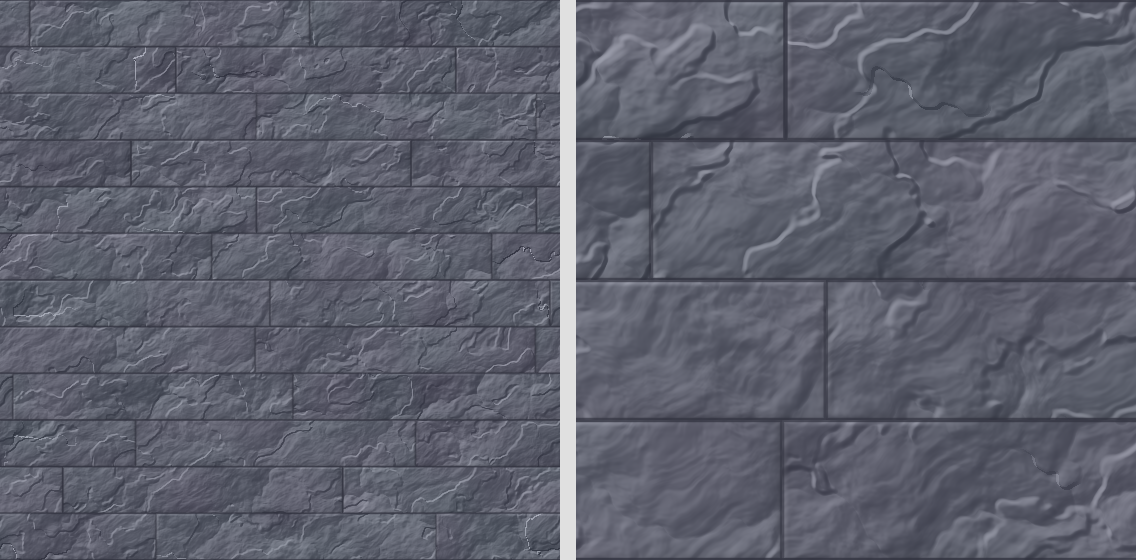
Left: the whole. Right: its middle third, enlarged.
Reproduce this texture procedurally as a Shadertoy shader.

```glsl
// Split-face slate cladding: twelve courses of long stones, two per course, with
// staggered thin joints. Each stone is a height field of chiselled facets, broken
// ledges and slanted grain, shaded from its slope by light from the upper left.

const float ROWS = 12.0;
const float COLS = 2.0;
const float ASPECT = 6.0;              // stone length in course heights
// Position of the first joint in each course, bottom course first.
const float STAGGER[12] = float[12](0.279, 0.112, 0.242, 0.023, 0.456, 0.482,
                                    0.378, 0.458, 0.234, 0.458, 0.314, 0.053);
const vec3 SLATE = vec3(0.362, 0.372, 0.424);
const vec3 JOINT = vec3(0.195, 0.20, 0.25);
const vec3 WARM_TINT = vec3(0.018, -0.006, 0.008);
const vec2 LIGHT = vec2(-0.64, 0.77);
const float CONTRAST = 0.155;
const float SLOPE_STEP = 0.022;        // sampling distance for the slope
const float FACET_TILT = 0.75;
const float LEDGE_HEIGHT = 0.085;
const float LEDGE_COUNT = 3.6;
const float GRAIN_HEIGHT = 0.085;
const float JOINT_HALF_WIDTH = 0.014;
const float RIM_WIDTH = 0.035;

float hash(vec2 p) {
    vec3 q = fract(vec3(p.xyx) * 0.1031);
    q += dot(q, q.yzx + 33.33);
    return fract((q.x + q.y) * q.z);
}

vec2 hash2(vec2 p) {
    return vec2(hash(p), hash(p + 57.3));
}

float noise(vec2 p) {
    vec2 i = floor(p), f = fract(p);
    f = f * f * f * (f * (f * 6.0 - 15.0) + 10.0);
    return mix(mix(hash(i), hash(i + vec2(1, 0)), f.x),
               mix(hash(i + vec2(0, 1)), hash(i + vec2(1, 1)), f.x), f.y);
}

float fbm(vec2 p) {
    float sum = 0.0, amp = 0.5;
    for (int i = 0; i < 4; i++) {
        sum += amp * noise(p);
        p = mat2(1.6, 1.2, -1.2, 1.6) * p + 7.1;
        amp *= 0.5;
    }
    return sum;
}

// Upper envelope of randomly tilted, slightly domed planes.
float facets(vec2 p) {
    vec2 cell = floor(p);
    float top = -9.0;
    for (int y = -1; y <= 1; y++)
    for (int x = -1; x <= 1; x++) {
        vec2 id = cell + vec2(x, y);
        vec2 d = p - id - hash2(id);
        vec2 tilt = (hash2(id + 19.7) - 0.5) * FACET_TILT;
        top = max(top, dot(tilt, d) - 0.28 * dot(d, d) + 0.25 * hash(id + 41.2));
    }
    return top;
}

float stoneHeight(vec2 p) {
    vec2 warp = vec2(fbm(p * 1.7), fbm(p * 1.7 + 31.0)) - 0.5;
    // Grain and ledges run along a rising diagonal.
    vec2 slant = mat2(0.82, -0.57, 0.57, 0.82) * p;
    float layers = LEDGE_COUNT * fbm(slant * vec2(0.65, 1.1) + warp * 0.7);
    float ledges = floor(layers) + smoothstep(0.0, 0.13, fract(layers));
    float grain = fbm(slant * vec2(3.2, 6.5) + warp * 2.0);
    return facets(p * vec2(0.8, 1.0) + warp * 0.9)
         + LEDGE_HEIGHT * ledges + GRAIN_HEIGHT * grain;
}

void mainImage(out vec4 fragColor, in vec2 fragCoord) {
    vec2 uv = fragCoord / iResolution.xy;
    float pixel = ROWS / iResolution.y;

    // Stone index and position inside it, in course heights
    float row = mod(floor(uv.y * ROWS), ROWS);
    float along = (uv.x - STAGGER[int(row)]) * COLS;
    vec2 id = vec2(mod(floor(along), COLS), row);
    vec2 local = vec2(fract(along) * ASPECT, fract(uv.y * ROWS));
    vec2 p = local + floor(hash2(id + 3.7) * 80.0) + hash2(id + 8.1);

    // Slope lighting with soft limits
    float h = stoneHeight(p);
    vec2 slope = vec2(stoneHeight(p + vec2(SLOPE_STEP, 0)) - h,
                      stoneHeight(p + vec2(0, SLOPE_STEP)) - h) / SLOPE_STEP;
    float lit = -dot(slope, LIGHT);
    lit /= 1.0 + (lit > 0.0 ? 0.45 : 0.9) * abs(lit);
    float mottling = fbm(p * 1.3 + 12.0) - 0.47;
    vec3 color = SLATE + CONTRAST * lit + 0.07 * mottling;
    color += WARM_TINT * (noise(p * 0.9 + 5.0) - 0.5);
    color += 0.025 * (hash(id + 23.0) - 0.5);

    // Worn bright rims on the upper and left edges
    float wear = smoothstep(0.35, 0.8, noise(p * vec2(1.1, 2.0) + 17.0));
    float rimDistance = min(1.0 - local.y, local.x) - JOINT_HALF_WIDTH;
    color += 0.13 * wear * (1.0 - smoothstep(0.0, RIM_WIDTH + pixel, rimDistance));

    // Dark joints with a soft shadow; the upright ones vary in strength
    vec2 edge = min(local, vec2(ASPECT, 1.0) - local);
    vec2 line = 1.0 - smoothstep(vec2(JOINT_HALF_WIDTH - 0.5 * pixel),
                                 vec2(JOINT_HALF_WIDTH + pixel), edge);
    vec2 strength = vec2(0.4 + 0.45 * hash(vec2(row, 71.0)), 0.6 + 0.25 * noise(p * 1.5));
    color *= 1.0 - 0.14 * exp(-min(edge.x, local.y) * 22.0);
    color = mix(color, JOINT, max(line.x * strength.x, line.y * strength.y));

    fragColor = vec4(clamp(color, 0.0, 1.0), 1.0);
}
```
